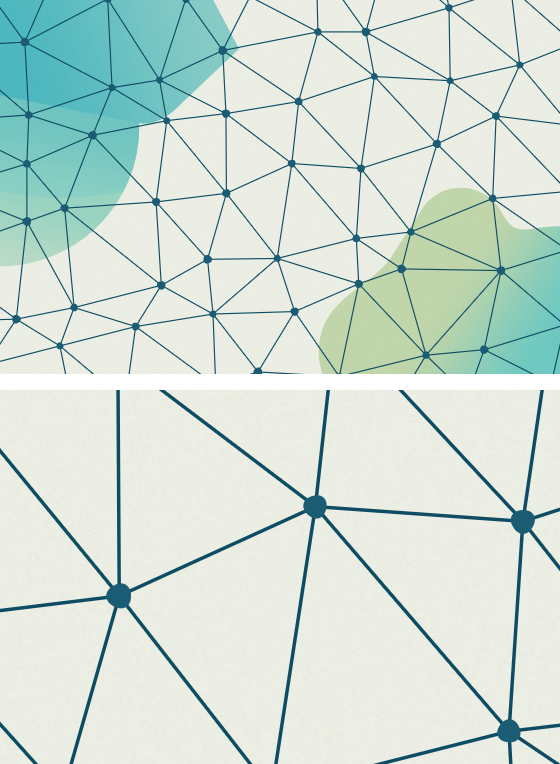
Top, the full canvas; bottom, a detail of the centre.
Reproduce this background procedurally as a Shadertoy shader.

```glsl
// Irregular triangle network of dots and thin lines over soft teal and green blobs on pale paper.
#define SPACING 0.190      // mean distance between nodes
#define ROW_SHIFT 0.30     // sideways shift of each lattice row
#define ROW_HEIGHT 0.92
#define JITTER 0.48        // full range of node displacement, in cells
#define TILT 0.22          // lattice rotation in radians
#define LINE_HALF 0.00155
#define NODE_RADIUS 0.0103
#define GRAIN 0.014
#define PAPER vec3(0.922, 0.932, 0.892)
#define LINE_INK vec3(0.055, 0.30, 0.39)
#define NODE_INK vec3(0.10, 0.36, 0.455)

vec2 hash2(vec2 p) {
    vec3 h = fract(p.xyx * vec3(0.1031, 0.1030, 0.0973));
    h += dot(h, h.yzx + 33.33);
    return fract((h.xx + h.yz) * h.zy);
}

float smoothMin(float a, float b, float k) {
    float h = max(k - abs(a - b), 0.0) / k;
    return min(a, b) - h * h * k * 0.25;
}

float segmentDistance(vec2 p, vec2 a, vec2 b) {
    vec2 pa = p - a, ba = b - a;
    return length(pa - ba * clamp(dot(pa, ba) / dot(ba, ba), 0.0, 1.0));
}

// Coverage of a shape with signed distance d, smoothed over one pixel.
float cover(float d, float px) {
    return clamp(0.5 - d / px, 0.0, 1.0);
}

// Position of lattice node id, in units of SPACING.
vec2 nodeAt(vec2 id) {
    vec2 jitter = (hash2(id + 57.0) - 0.5) * JITTER;
    return vec2(id.x + ROW_SHIFT * id.y, ROW_HEIGHT * id.y) + jitter;
}

// Distances to the nearest line (x) and node (y), in canvas units.
vec2 network(vec2 p) {
    float c = cos(TILT), s = sin(TILT);
    p = mat2(c, -s, s, c) * p / SPACING;
    float row = p.y / ROW_HEIGHT;
    vec2 cell = floor(vec2(p.x - ROW_SHIFT * row, row));
    vec2 best = vec2(9.0);
    for (int j = -1; j <= 1; j++)
    for (int i = -1; i <= 1; i++) {
        vec2 id = cell + vec2(i, j);
        vec2 n00 = nodeAt(id), n10 = nodeAt(id + vec2(1, 0));
        vec2 n01 = nodeAt(id + vec2(0, 1)), n11 = nodeAt(id + vec2(1, 1));
        float d = min(segmentDistance(p, n00, n10), segmentDistance(p, n00, n01));
        // Split each quad along its shorter diagonal.
        bool rising = distance(n00, n11) < distance(n10, n01);
        d = min(d, rising ? segmentDistance(p, n00, n11) : segmentDistance(p, n10, n01));
        // Slightly uneven dots of varied size.
        vec2 r = p - n00, rnd = hash2(id + 11.0);
        float wobble = 1.0 + 0.05 * sin(3.0 * atan(r.y, r.x) + 6.28 * rnd.y);
        float size = NODE_RADIUS * mix(0.86, 1.14, rnd.x) * wobble;
        best = min(best, vec2(d, length(r) - size / SPACING));
    }
    return best * SPACING;
}

// Upper left sheet: a curved lower rim and a slanted right side.
float tealSheet(vec2 p) {
    float rim = -smoothMin(0.2 * p.x - 0.745, -0.80 - 0.95 * (p.x - 0.566), 0.06);
    float side = dot(p - vec2(0.629, 0.889), vec2(0.883, 0.469));
    return max((rim - p.y) * 0.85, side);
}

// Lower right hill: a tapered capsule joined to a broad round base.
float greenHill(vec2 p) {
    vec2 foot = vec2(1.03, 0.06), axis = vec2(0.202, 0.315);
    float t = clamp(dot(p - foot, axis) / dot(axis, axis), 0.0, 1.0);
    float ridge = length(p - foot - axis * t) - mix(0.178, 0.123, smoothstep(0.0, 0.6, t));
    float base = length(p - vec2(1.5, -0.05)) - 0.445;
    return smoothMin(ridge, base, 0.07);
}

vec3 background(vec2 p, float px) {
    vec3 col = PAPER;

    // Pale disc on the left with a deeper layer above it.
    float disc = length(p - vec2(0.0, 0.66)) - 0.372;
    vec3 pale = mix(vec3(0.73, 0.86, 0.775), vec3(0.60, 0.825, 0.755),
                    smoothstep(0.28, 0.50, p.y + 0.25 * p.x));
    col = mix(col, pale, cover(disc, px));
    float layer = max(disc, 0.472 + 0.6 * (p.x - 0.17) * (p.x - 0.17) - p.y);
    vec3 mid = mix(vec3(0.55, 0.815, 0.765), vec3(0.44, 0.77, 0.755),
                   smoothstep(0.46, 0.72, p.y + 0.15 * p.x));
    col = mix(col, mid, cover(layer, px));

    vec3 teal = mix(vec3(0.305, 0.72, 0.75), vec3(0.53, 0.795, 0.775),
                    smoothstep(0.05, 0.68, p.x + 0.3 * (p.y - 0.75)));
    col = mix(col, teal, cover(tealSheet(p), px));

    // The hill fades from green to teal towards the lower right corner.
    float fade = smoothstep(1.08, 1.48, p.x - 0.60 * p.y + 0.04);
    vec3 green = mix(vec3(0.755, 0.835, 0.665), vec3(0.43, 0.785, 0.755), fade);
    return mix(col, green, cover(greenHill(p), px));
}

void mainImage(out vec4 fragColor, in vec2 fragCoord) {
    float px = 1.0 / iResolution.y;
    vec2 p = fragCoord * px;
    vec3 col = background(p, px);
    col += (hash2(floor(p * 400.0)).x - 0.5) * GRAIN;

    vec2 net = network(p);
    col = mix(col, LINE_INK, cover(net.x - LINE_HALF, px));
    col = mix(col, NODE_INK, cover(net.y, px));
    fragColor = vec4(col, 1.0);
}
```
